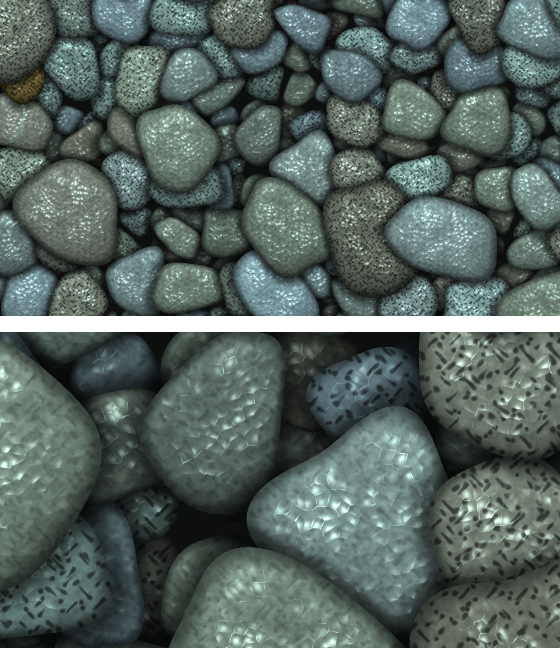
Top: the whole. Bottom: its middle third, enlarged.
Reproduce this texture procedurally as a WebGL 1 fragment shader.

```glsl
precision highp float;
// Draws a bed of wet, rounded beach pebbles with pitted, glinting surfaces.
uniform vec2 u_resolution;

#define FULLNESS 0.6
#define SHADOW_REACH 0.026
#define SHADOW_DEPTH 0.42
#define PIT_FREQ 74.0
#define BUMP 0.36
#define GLINT 0.6
#define EXPOSURE 1.0
#define SLATE vec3(0.43, 0.54, 0.57)
#define SAGE vec3(0.45, 0.53, 0.48)
#define PALE vec3(0.49, 0.63, 0.61)
#define BROWN vec3(0.42, 0.44, 0.39)
#define OCHRE vec3(0.41, 0.37, 0.20)

struct Stone {
  vec2 slope;   // outward lean of the surface
  vec2 id;
  float rim;    // 0 at the middle, 1 at the outline
  float along;  // position across the stone, for veins
  float shade;  // light left after shadows
};

vec2 hash2(vec2 p) {
  vec3 q = fract(p.xyx * vec3(0.1031, 0.1030, 0.0973));
  q += dot(q, q.yzx + 33.33);
  return fract((q.xx + q.yz) * q.zy);
}

// Squared distance to the nearest cell point
float cellular(vec2 p) {
  vec2 base = floor(p);
  float nearest = 4.0;
  for (int j = -1; j <= 1; j++)
    for (int i = -1; i <= 1; i++) {
      vec2 cell = base + vec2(float(i), float(j));
      vec2 d = cell + hash2(cell) - p;
      nearest = min(nearest, dot(d, d));
    }
  return nearest;
}

// Layered sines, roughly -1 to 1
float mottle(vec2 p) {
  float sum = 0.0, amp = 0.5;
  for (int i = 0; i < 4; i++) {
    sum += amp * sin(p.x + 1.7 * sin(p.y)) * cos(p.y + 1.3 * sin(p.x));
    p = mat2(1.3, 1.5, -1.5, 1.3) * p + 2.7;
    amp *= 0.62;
  }
  return sum;
}

// Lays one layer of stones over those already there
void scatter(vec2 p, float size, float presence, float seed, float tone, inout Stone top) {
  vec2 base = floor(p / size);
  for (int j = -1; j <= 1; j++)
    for (int i = -1; i <= 1; i++) {
      vec2 cell = base + vec2(float(i), float(j));
      vec2 id = cell + seed;
      vec2 a = hash2(id), b = hash2(id + 57.0), c = hash2(id + 113.0);
      if (b.x > presence) continue;
      vec2 center = (cell + 0.5 + 0.45 * (a - 0.5)) * size;
      float angle = (c.x - 0.5) * 2.6;
      mat2 turn = mat2(cos(angle), -sin(angle), sin(angle), cos(angle));
      vec2 radii = size * FULLNESS * mix(0.82, 1.1, b.y) * vec2(1.0, mix(0.62, 0.92, c.y));
      vec2 q = turn * (p - center) / radii;
      q.y *= 1.0 + 0.55 * (a.y - 0.5) * clamp(q.x, -1.2, 1.2);
      float power = mix(2.0, 3.0, a.x);
      float around = atan(q.y, q.x + 0.0001);
      float wobble = 1.0 + 0.06 * sin(3.0 * around + 6.3 * b.y) + 0.03 * sin(5.0 * around + 6.3 * c.y);
      vec2 lobes = pow(abs(q) + 0.0001, vec2(power));
      float rim = wobble * pow(lobes.x + lobes.y, 1.0 / power);
      float gap = (rim - 1.0) * radii.y;
      if (gap < 0.0) {
        vec2 lean = normalize(q * turn + 0.0001) * pow(rim, 2.8);
        top = Stone(lean, id, rim, q.x + 0.3 * q.y * q.y, tone);
      } else {
        top.shade *= mix(SHADOW_DEPTH, 1.0, smoothstep(0.0, SHADOW_REACH, gap));
      }
    }
}

vec3 shadeStone(vec2 p, Stone s) {
  vec2 kind = hash2(s.id + 211.0), detail = hash2(s.id + 307.0);
  vec2 g = p + kind * 9.0;
  // Base colour; only the small stones may be ochre
  vec3 tint = mix(SLATE, SAGE, smoothstep(0.2, 0.7, kind.x));
  tint = mix(tint, PALE, step(0.66, detail.x) * 0.85);
  tint = mix(tint, BROWN, step(0.76, kind.y) * 0.8);
  tint = mix(tint, OCHRE, step(0.972, kind.y) * step(s.id.x, 140.0));
  float patches = mottle(g * 28.0);
  tint *= mix(0.86, 1.1, detail.y) * (1.0 + 0.13 * patches + 0.17 * mottle(g * 150.0));
  // Uneven pits and pale veins
  float pitSize = 0.13 + 0.12 * mottle(g * 75.0);
  float pits = 1.0 - smoothstep(0.0, max(pitSize, 0.01), cellular(g * 78.0 + 0.35 * sin(g.yx * 210.0)));
  tint *= 1.0 - pits * mix(0.15, 0.55, step(0.55, detail.x));
  float vein = 1.0 - smoothstep(0.02, 0.07, abs(s.along + 0.12 * patches - 0.15));
  tint = mix(tint, PALE * 1.1, 0.4 * vein * step(0.88, detail.y));
  // Dented wet surface
  vec2 u = g * PIT_FREQ + 0.35 * sin(g.yx * 57.0);
  float h = cellular(u);
  vec2 dent = vec2(cellular(u + vec2(0.14, 0.0)), cellular(u + vec2(0.0, 0.14))) - h;
  vec3 normal = normalize(vec3(s.slope * 0.9 - BUMP * dent / 0.14, 0.9));
  vec3 smoothNormal = normalize(vec3(s.slope, 0.8));
  vec3 light = normalize(vec3(-0.12, 0.5, 1.0));
  float diffuse = max(dot(mix(smoothNormal, normal, 0.35), light), 0.0);
  float wet = pow(max(dot(normal, normalize(vec3(-0.05, 0.28, 1.0))), 0.0), 48.0);
  wet *= smoothstep(-0.4, 0.5, patches) * (1.0 - smoothstep(0.65, 0.98, s.rim));
  float edge = 1.0 - 0.42 * smoothstep(0.84, 1.0, s.rim);
  vec3 color = tint * (0.34 + 0.74 * diffuse) * edge;
  return (color + GLINT * wet * vec3(0.8, 0.95, 0.92)) * s.shade;
}

vec3 pebbles(vec2 p) {
  Stone s = Stone(vec2(0.0), vec2(0.0), 2.0, 0.0, 0.15);
  scatter(p + 3.0, 0.105, 1.0, 11.0, 0.76, s);
  scatter(p + 4.03, 0.15, 0.85, 41.0, 0.9, s);
  scatter(p + 5.07, 0.18, 0.82, 71.0, 1.02, s);
  scatter(p + 7.13, 0.28, 0.2, 131.0, 1.04, s);
  if (s.rim > 1.0) return vec3(0.05, 0.06, 0.06);
  return shadeStone(p, s) * EXPOSURE;
}

void main() {
  // Four samples per pixel smooth the outlines
  vec3 sum = vec3(0.0);
  for (int j = 0; j < 2; j++)
    for (int i = 0; i < 2; i++) {
      vec2 offset = vec2(float(i), float(j)) * 0.5 - 0.25;
      sum += min(pebbles((gl_FragCoord.xy + offset) / u_resolution.y), 1.0);
    }
  gl_FragColor = vec4(max(sum * 0.25, vec3(0.03, 0.04, 0.04)), 1.0);
}
```
